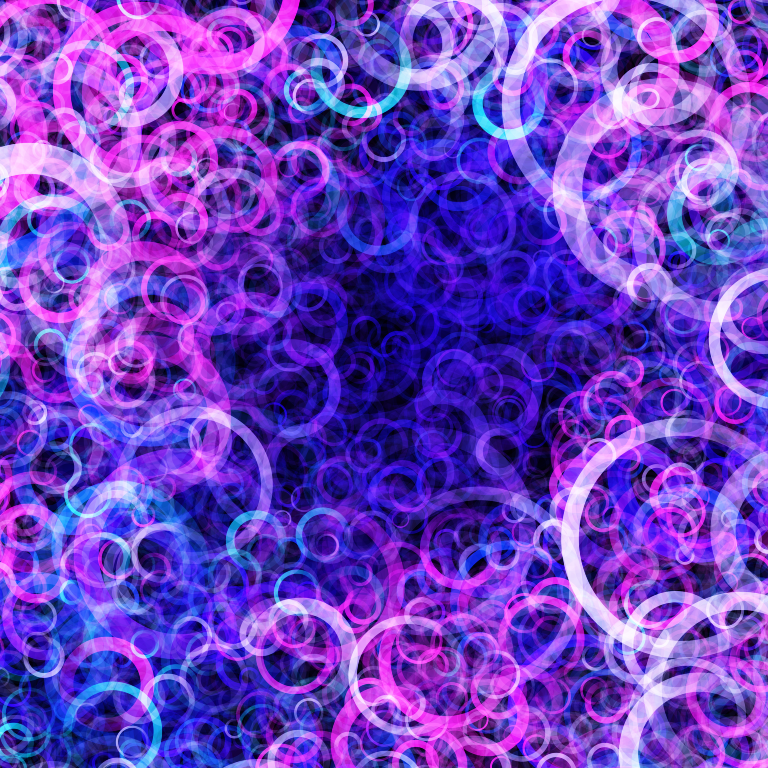
Write a WebGL 2 fragment shader that draws this pattern.

```glsl
#version 300 es
precision highp float;

uniform vec2 u_resolution;
out vec4 fragColor;

const int LAYERS = 16;
const float SMALLEST_CELL = 0.036;
const float CELL_GROWTH = 1.118;

const vec3 NIGHT = vec3(0.02, 0.01, 0.07);
const vec3 INDIGO = vec3(0.20, 0.03, 1.00);
const vec3 BLUE = vec3(0.08, 0.30, 1.00);
const vec3 VIOLET = vec3(0.46, 0.14, 1.00);
const vec3 MAGENTA = vec3(1.00, 0.17, 0.95);
const vec3 LAVENDER = vec3(0.70, 0.64, 1.00);
const vec3 CYAN = vec3(0.08, 0.85, 0.95);

float hash(vec2 p) {
    return fract(sin(dot(p, vec2(127.1, 311.7))) * 43758.55);
}

vec2 hash2(vec2 p) {
    return vec2(hash(p), hash(p + 41.37));
}

float noise(vec2 p) {
    vec2 cell = floor(p);
    vec2 f = smoothstep(0.0, 1.0, fract(p));
    float low = mix(hash(cell), hash(cell + vec2(1, 0)), f.x);
    float high = mix(hash(cell + vec2(0, 1)), hash(cell + vec2(1, 1)), f.x);
    return mix(low, high, f.y);
}

// 0 in the deep blue middle, 1 in the colourful surroundings
float surround(vec2 p) {
    float wobble = 0.12 * (noise(p * 5.0) - 0.5);
    return smoothstep(0.12, 0.38, length(p - vec2(0.52, 0.53)) + wobble);
}

vec3 ringColour(float pick, float outer) {
    vec3 colour = INDIGO;
    colour = mix(colour, BLUE, step(0.16, pick));
    colour = mix(colour, CYAN, step(0.32, pick));
    colour = mix(colour, VIOLET, step(0.39, pick));
    colour = mix(colour, LAVENDER, step(0.48, pick));
    colour = mix(colour, MAGENTA, step(0.74, pick));
    return mix(mix(INDIGO, colour, 0.3), colour, outer);
}

// Band between two circles, with an antialiased edge
float ringMask(float dist, float radius, float width, float pixel) {
    float edge = abs(dist - radius + 0.5 * width) - 0.5 * width;
    return 1.0 - smoothstep(-pixel, pixel, edge);
}

// Translucent light that brightens where bands overlap
vec3 glaze(vec3 base, vec3 colour, float alpha) {
    return base + alpha * colour * (1.0 - base);
}

// One jittered ring per grid cell
vec3 addRings(vec3 base, vec2 uv, float cellSize, float seed, float pixel) {
    vec2 grid = uv / cellSize + hash2(vec2(seed, 3.7));
    vec2 home = floor(grid);
    float large = smoothstep(0.05, 0.17, cellSize);
    for (int y = -1; y <= 1; y++) {
        for (int x = -1; x <= 1; x++) {
            vec2 cell = home + vec2(x, y);
            vec2 key = cell + seed * 17.31;
            vec2 offset = grid - cell - hash2(key);
            float radius = mix(0.32, 0.86, hash(key + 5.13));
            float width = radius * mix(0.13, 0.31, hash(key + 9.71));
            float mask = ringMask(length(offset), radius, width, pixel / cellSize);
            if (mask <= 0.0) continue;

            vec2 centre = uv - offset * cellSize;
            float outer = surround(centre);
            float region = noise(centre * 3.5 + 8.0) - 0.5;
            float pick = hash(key + 13.9) + 0.5 * region;
            vec3 colour = ringColour(pick, outer);

            // Each band fades around its circumference
            float phase = 6.2832 * hash(key + 21.3);
            float sweep = 0.5 + 0.5 * cos(atan(offset.y, offset.x) - phase);
            float strength = pow(hash(key + 27.7), mix(4.0, 2.8, large));
            float alpha = mix(0.10, mix(0.78, 0.95, large), strength);
            alpha *= mix(0.22, 1.0, sweep) * mix(0.68, 1.0, outer);
            alpha *= step(hash(key + 33.1), mix(0.95, 0.82, large));
            base = glaze(base, colour, alpha * mask);
        }
    }
    return base;
}

// Deepens the shadows and lifts the lights
vec3 contrast(vec3 colour, float amount) {
    return mix(colour, smoothstep(0.0, 0.92, colour), amount);
}

void main() {
    vec2 uv = gl_FragCoord.xy / u_resolution.y;
    float pixel = 0.6 / u_resolution.y;

    // Smoky blue ground
    float smoke = 0.6 * noise(uv * 9.0) + 0.4 * noise(uv * 21.0);
    vec3 colour = NIGHT + INDIGO * 0.28 * smoothstep(0.4, 0.85, smoke);

    // Rings from the finest to the largest
    float cellSize = SMALLEST_CELL;
    for (int i = 0; i < LAYERS; i++) {
        colour = addRings(colour, uv, cellSize, float(i) + 1.0, pixel);
        cellSize *= CELL_GROWTH;
    }
    fragColor = vec4(contrast(colour, 0.85), 1.0);
}
```
